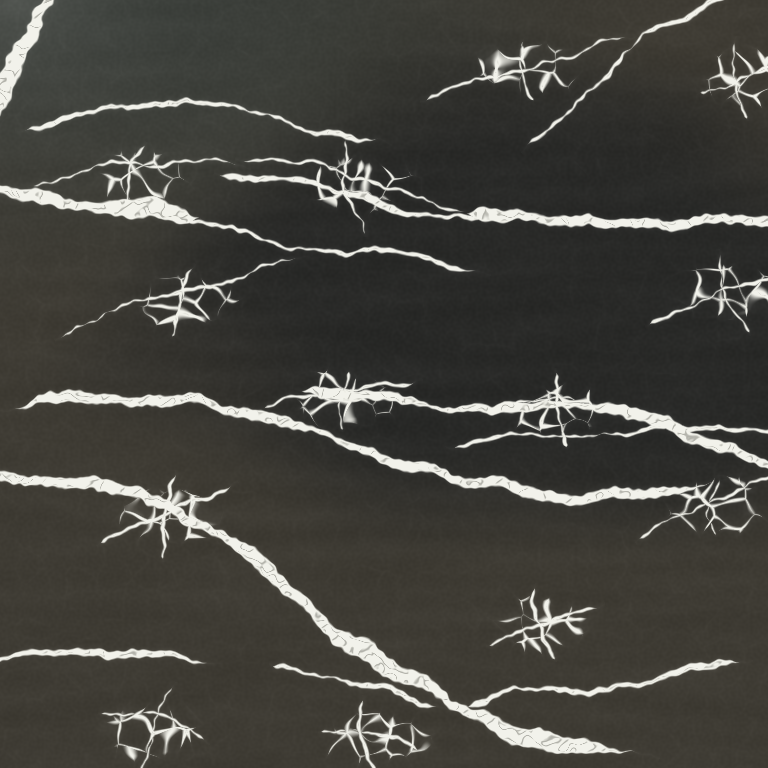
This texture is drawn by a Shadertoy shader. Its source:

```glsl
const float PI = 3.14159265;
const vec3 COOL_BLACK = vec3(0.155, 0.157, 0.150);
const vec3 WARM_BLACK = vec3(0.240, 0.228, 0.198);
const vec3 GREEN_BLACK = vec3(0.222, 0.236, 0.218);
const vec3 CALCITE = vec3(0.95, 0.95, 0.92);
const vec3 CREASE_GREY = vec3(0.56, 0.56, 0.53);

vec2 hash2(vec2 p) {
    vec3 q = fract(p.xyx * vec3(0.1031, 0.1030, 0.0973));
    q += dot(q, q.yzx + 33.33);
    return fract((q.xx + q.yz) * q.zy);
}

float cornerSlope(vec2 cell, vec2 offset) {
    float angle = 2.0 * PI * hash2(cell).x;
    return dot(vec2(cos(angle), sin(angle)), offset);
}

// Gradient noise, roughly -0.7 to 0.7
float noise(vec2 p) {
    vec2 i = floor(p), f = p - i, e = vec2(1, 0);
    vec2 u = f * f * f * (f * (f * 6.0 - 15.0) + 10.0);
    float low = mix(cornerSlope(i, f), cornerSlope(i + e, f - e), u.x);
    float high = mix(cornerSlope(i + e.yx, f - e.yx), cornerSlope(i + 1.0, f - 1.0), u.x);
    return mix(low, high, u.y);
}

// Signed distance to a ragged vein; bend holds its bow and its S-curve
float vein(vec2 p, vec2 a, vec2 b, vec2 bend, float width) {
    float len = distance(a, b);
    vec2 dir = (b - a) / len;
    vec2 q = vec2(dot(p - a, dir), dot(p - a, vec2(-dir.y, dir.x)));
    float s = q.x / len;
    if (s < 0.0 || s > 1.0 || abs(q.y) > 0.16) return 1.0;
    float seed = 37.0 * a.x + 91.0 * a.y + 13.7;
    float sway = bend.x * sin(PI * s) + bend.y * sin(2.0 * PI * s);
    sway += 0.020 * noise(vec2(q.x * 7.0, seed)) + 0.010 * noise(vec2(q.x * 22.0, seed + 5.0));
    sway += 0.004 * noise(vec2(q.x * 75.0, seed + 9.0));
    float halfWidth = width * (0.75 + 1.0 * noise(vec2(q.x * 8.0, seed + 3.0)));
    halfWidth += (0.0012 + 0.16 * width) * noise(p * 85.0);
    halfWidth -= 0.0025 * max(0.0, noise(vec2(q.x * 28.0, seed + 7.0)));
    float taper = smoothstep(0.0, 0.06, s) * smoothstep(1.0, 0.88, s);
    return abs(q.y - sway) - mix(-0.003, halfWidth, taper);
}

// Distance to the borders of irregular cells
float cracks(vec2 p, float scale) {
    vec2 q = p * scale;
    q += 0.45 * vec2(noise(q * 0.9), noise(q * 0.9 + 17.0));
    vec2 cell = floor(q);
    float nearest = 9.0, second = 9.0;
    for (int y = -1; y <= 1; y++)
    for (int x = -1; x <= 1; x++) {
        vec2 c = cell + vec2(x, y);
        float d = distance(q, c + hash2(c));
        second = min(second, max(nearest, d));
        nearest = min(nearest, d);
    }
    return 0.5 * (second - nearest) / scale;
}

float mainVeins(vec2 p) {
    // Upper bands
    float d = vein(p, vec2(-0.04, 0.76), vec2(0.27, 0.705), vec2(0), 0.012);
    d = min(d, vein(p, vec2(0.28, 0.785), vec2(0.68, 0.715), vec2(-0.01, 0), 0.007));
    d = min(d, vein(p, vec2(0.60, 0.72), vec2(1.08, 0.70), vec2(0), 0.008));
    d = min(d, vein(p, vec2(0.02, 0.83), vec2(0.51, 0.80), vec2(0.05, 0), 0.0035));
    d = min(d, vein(p, vec2(0.22, 0.71), vec2(0.64, 0.65), vec2(0), 0.0035));
    d = min(d, vein(p, vec2(-0.02, 0.84), vec2(0.08, 1.04), vec2(0), 0.012));
    d = min(d, vein(p, vec2(0.68, 0.80), vec2(1.0, 1.04), vec2(0.015, 0), 0.0045));
    // Crossing middle pair
    d = min(d, vein(p, vec2(0.0, 0.465), vec2(0.97, 0.38), vec2(-0.01, 0.04), 0.0085));
    d = min(d, vein(p, vec2(0.38, 0.49), vec2(1.06, 0.37), vec2(0.04, -0.01), 0.009));
    d = min(d, vein(p, vec2(0.58, 0.42), vec2(1.06, 0.445), vec2(0.01, 0), 0.003));
    // Falling diagonal and its branches
    d = min(d, vein(p, vec2(-0.04, 0.395), vec2(0.86, 0.015), vec2(0, 0.045), 0.0125));
    d = min(d, vein(p, vec2(0.60, 0.08), vec2(0.98, 0.14), vec2(0), 0.005));
    d = min(d, vein(p, vec2(0.35, 0.135), vec2(0.58, 0.085), vec2(0), 0.004));
    return min(d, vein(p, vec2(-0.04, 0.14), vec2(0.29, 0.14), vec2(0.01, 0), 0.005));
}

// Crackle patches, each with a long hairline and a steep twig
float fineVeins(vec2 p) {
    float patchMask = 0.0, d = 1.0;
    for (int i = 0; i < 13; i++) {
        float k = float(i);
        vec2 centre = fract(vec2(0.18, 0.77) + k * vec2(0.7549, 0.5698));
        vec2 h = hash2(vec2(k, 4.0)), g = hash2(vec2(k, 19.0));
        vec2 r = (p - centre) / vec2(0.075, 0.042);
        patchMask = max(patchMask, exp(-dot(r, r)));
        vec2 reach = (0.06 + 0.11 * h.x) * vec2(1.0, 0.9 * h.y - 0.35);
        vec2 twig = (0.03 + 0.04 * g.x) * vec2(g.y - 0.5, 1.0);
        d = min(d, vein(p, centre - reach, centre + reach, vec2(0.02 * g.y, 0), 0.0022));
        d = min(d, vein(p, centre - twig, centre + twig, vec2(0.008, 0), 0.002));
    }
    float mask = smoothstep(0.28, 0.65, patchMask + 0.3 * noise(p * 15.0));
    float halfWidth = mix(-0.005, 0.0012, mask) + 0.0035 * noise(p * 30.0 + 8.0);
    return min(d, cracks(p, 31.0) - halfWidth);
}

vec3 stone(vec2 p) {
    float shade = length((p - vec2(0.72, 0.60)) * vec2(0.8, 1.4));
    float warmth = smoothstep(0.24, 0.52, shade + 0.14 * noise(p * vec2(2.5, 5.0)));
    vec3 tint = mix(WARM_BLACK, GREEN_BLACK, smoothstep(0.55, 1.0, p.y) * smoothstep(0.9, 0.2, p.x));
    vec3 col = mix(COOL_BLACK, tint, warmth);
    col += 0.018 * noise(p * vec2(5.0, 38.0)) + 0.016 * noise(p * 210.0);
    return col + 0.09 * exp(-9.0 * distance(p, vec2(0.02, 1.0)));
}

void mainImage(out vec4 fragColor, in vec2 fragCoord) {
    vec2 p = fragCoord / iResolution.y;
    float d = min(mainVeins(p), fineVeins(p));
    float soft = max(0.0015, 0.7 / iResolution.y);

    // Grey creases show only inside the broad veins
    float crease = smoothstep(0.10, 0.0, abs(noise(p * vec2(38.0, 55.0) + noise(p * 60.0))));
    vec3 mineral = mix(CALCITE, CREASE_GREY, 0.65 * crease * smoothstep(-0.001, -0.005, d));

    vec3 col = stone(p) + 0.05 * exp(-350.0 * max(d, 0.0));
    col = mix(col, mineral, smoothstep(soft, -soft, d));
    fragColor = vec4(col, 1.0);
}
```
